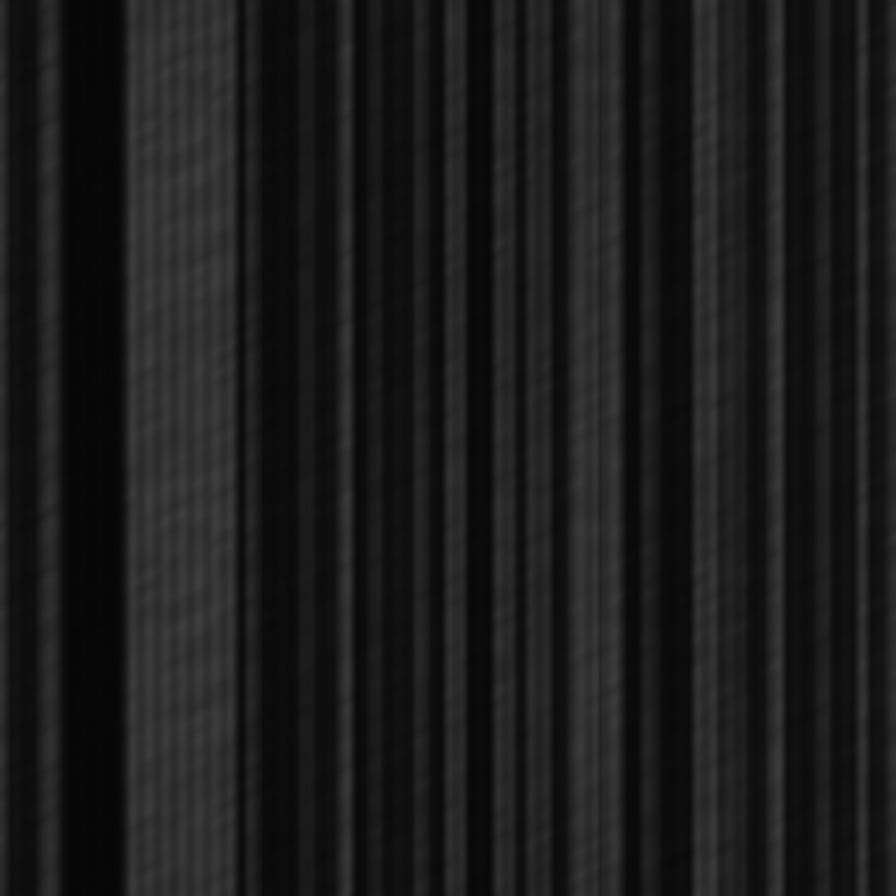
This texture is drawn by a Shadertoy shader. Its source:

```glsl
// Dark ribbed cloth hanging in vertical folds: soft stripes of hashed width and
// brightness, one broad lit panel beside a deep gap, fine ribs and a slanted weave.
// Every distance wraps and all noise is periodic, so the square tiles.

float hash(vec2 p) {
    return fract(sin(dot(p, vec2(127.1, 311.7))) * 43758.5453);
}

// Value noise that repeats after a whole number of cells
float wrapNoise(vec2 p, vec2 period) {
    vec2 cell = floor(p), f = fract(p);
    f = f * f * (3.0 - 2.0 * f);
    vec2 a = mod(cell, period), b = mod(cell + 1.0, period);
    return mix(mix(hash(a), hash(vec2(b.x, a.y)), f.x),
               mix(hash(vec2(a.x, b.y)), hash(b), f.x), f.y);
}

// Soft vertical stripe, measured around the wrapped edge
float stripe(float x, float center, float halfWidth) {
    float d = abs(fract(x - center + 0.5) - 0.5);
    return 1.0 - smoothstep(halfWidth - 0.009, halfWidth + 0.009, d);
}

void mainImage(out vec4 fragColor, in vec2 fragCoord) {
    vec2 uv = fragCoord / iResolution.xy;
    float x = fract(uv.x - 0.27);

    // Shaded cloth between the folds
    float shade = 0.035 + 0.055 * wrapNoise(vec2(x * 22.0, 0.5), vec2(22.0, 1.0));

    // Scattered folds, one per jittered slot
    for (float i = 0.0; i < 18.0; i++) {
        float jitter = hash(vec2(i, 3.0)) - 0.5;
        float center = (i + 0.5 + 0.5 * jitter) * 0.0444;
        float size = hash(vec2(i, 7.0));
        float halfWidth = mix(0.009, 0.020, size * size);
        float light = mix(0.10, 0.20, hash(vec2(i, 11.0)));
        shade = max(shade, light * stripe(x, center, halfWidth));
    }

    // Deep gap and broad lit panel
    shade = mix(shade, 0.028, stripe(x, 0.835, 0.034));
    shade = mix(shade, 0.195, stripe(x, 0.932, 0.062));

    // Fine vertical ribs
    shade *= 1.0 + 0.11 * cos(6.2831853 * 54.0 * uv.x);

    // Slanted weave and slow change of light along the folds
    vec2 slant = vec2(36.0 * uv.x, 40.0 * (2.0 * uv.y - uv.x));
    float weave = wrapNoise(slant, vec2(36.0, 40.0)) - 0.5;
    float drift = wrapNoise(uv * vec2(9.0, 5.0), vec2(9.0, 5.0)) - 0.5;
    shade *= 1.0 + 0.20 * weave + 0.14 * drift;

    fragColor = vec4(vec3(shade), 1.0);
}
```
